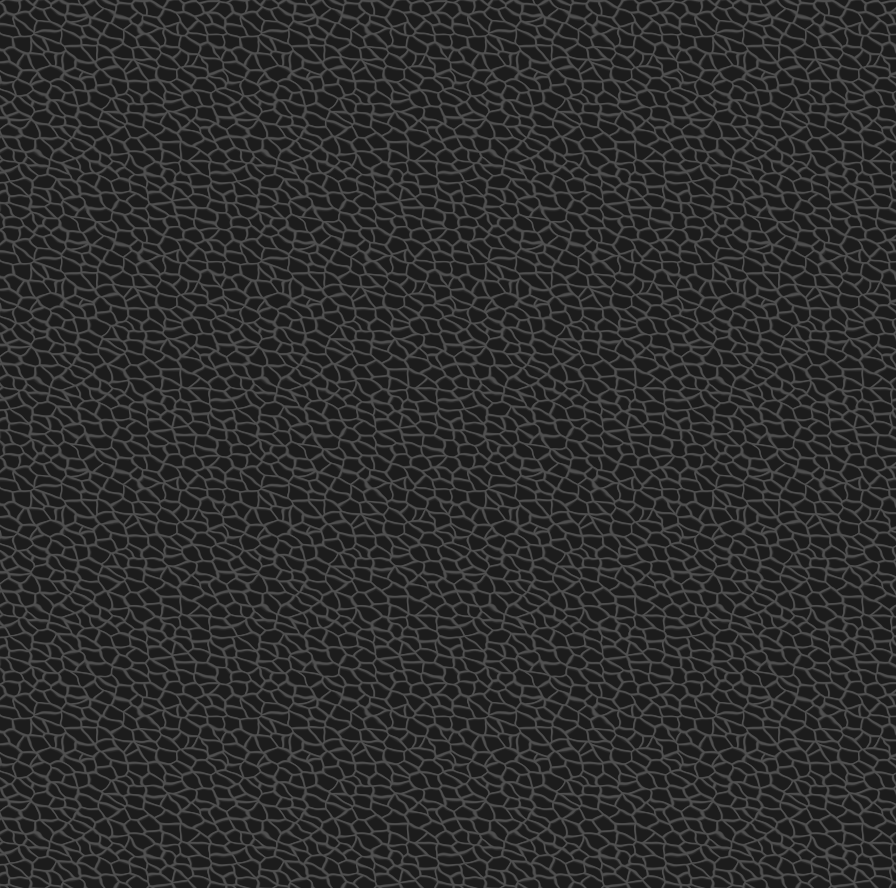
Give the GLSL for this texture, as a Shadertoy shader.

```glsl
// Dark embossed leather: small leaning cells parted by fine shaded creases.

const vec2 TILE_CELLS = vec2(14.0, 20.0);      // cells in one repeat of the grain
const float TILE_SIZE = 0.256;                 // repeat size, canvas height = 1
const mat2 LEAN = mat2(1.0, 0.34, 0.0, 1.0);   // tilts cells down to the right
const vec2 LIGHT_DIR = vec2(-0.4, 0.92);
const float CORE_WIDTH = 0.0021;
const float SHADE_WIDTH = 0.0033;
const float JOINT_ROUNDING = 0.0008;
const float LEATHER_TONE = 0.108;
const float SHADE_TONE = 0.205;
const float CORE_TONE = 0.315;

// Random pair in 0..1 that repeats with the tile
vec2 hash2(vec2 cell, float seed) {
    vec2 id = mod(cell, TILE_CELLS) + seed;
    vec3 h = fract(id.xyx * vec3(0.1031, 0.1030, 0.0973));
    h += dot(h, h.yzx + 33.33);
    return fract((h.xx + h.yz) * h.zy);
}

// Tileable gradient noise
float gradientNoise(vec2 p, float seed) {
    vec2 i = floor(p);
    vec2 f = p - i;
    vec2 u = f * f * f * (f * (f * 6.0 - 15.0) + 10.0);
    vec4 g;
    for (int k = 0; k < 4; k++) {
        vec2 corner = vec2(k & 1, k >> 1);
        vec2 slope = hash2(i + corner, seed) * 2.0 - 1.0;
        g[k] = dot(slope, f - corner);
    }
    return mix(mix(g.x, g.y, u.x), mix(g.z, g.w, u.x), u.y);
}

float smoothMin(float a, float b, float k) {
    float h = max(k - abs(a - b), 0.0) / k;
    return min(a, b) - 0.25 * h * h * k;
}

// Leaning vector from p to the seed point of a cell
vec2 toSeed(vec2 p, vec2 cell) {
    return LEAN * (cell + hash2(cell, 11.0) - p);
}

// Returns the distance to the nearest border in canvas units (x)
// and how far that border faces the light (y)
vec2 cellBorder(vec2 p, vec2 density, vec2 lightDir) {
    vec2 home = floor(p);
    vec2 nearest = vec2(0.0);
    float best = 1e3;
    for (int y = -2; y <= 2; y++)
    for (int x = -2; x <= 2; x++) {
        vec2 v = toSeed(p, home + vec2(x, y));
        float d = dot(v, v);
        if (d < best) { best = d; nearest = v; }
    }

    float border = 1.0;
    float closest = 1.0;
    float facing = 0.0;
    for (int y = -2; y <= 2; y++)
    for (int x = -2; x <= 2; x++) {
        vec2 v = toSeed(p, home + vec2(x, y));
        vec2 across = v - nearest;
        if (dot(across, across) < 1e-5) continue;
        vec2 n = normalize(across);
        vec2 slope = density * (n * LEAN);
        float d = dot(0.5 * (v + nearest), n) / length(slope);
        border = smoothMin(border, d, JOINT_ROUNDING);
        if (d < closest) {
            closest = d;
            facing = dot(normalize(slope), lightDir);
        }
    }
    return vec2(border, facing);
}

// Soft stroke, never thinner than about one pixel
float stroke(float dist, float width, float pixel) {
    return 1.0 - smoothstep(0.1 * width, max(width, pixel), dist);
}

void mainImage(out vec4 fragColor, in vec2 fragCoord) {
    float pixel = 1.0 / iResolution.y;
    vec2 density = TILE_CELLS / TILE_SIZE;
    vec2 p = fragCoord * pixel * density;

    // Bend the cell walls
    vec2 bend = vec2(gradientNoise(p, 3.0), gradientNoise(p, 7.0));
    vec2 border = cellBorder(p + 0.34 * bend, density, LIGHT_DIR);

    // Thin bright core with a soft shade spreading below it
    float swell = 1.0 + 0.3 * bend.x;
    float below = smoothstep(-0.6, 0.8, border.y);
    float shade = stroke(border.x, SHADE_WIDTH * swell * mix(0.55, 1.0, below), pixel);
    float core = stroke(border.x, CORE_WIDTH * swell * mix(1.0, 0.8, below), pixel);
    float tone = mix(LEATHER_TONE, SHADE_TONE, shade);
    tone = mix(tone, CORE_TONE, core);

    fragColor = vec4(vec3(tone), 1.0);
}
```
